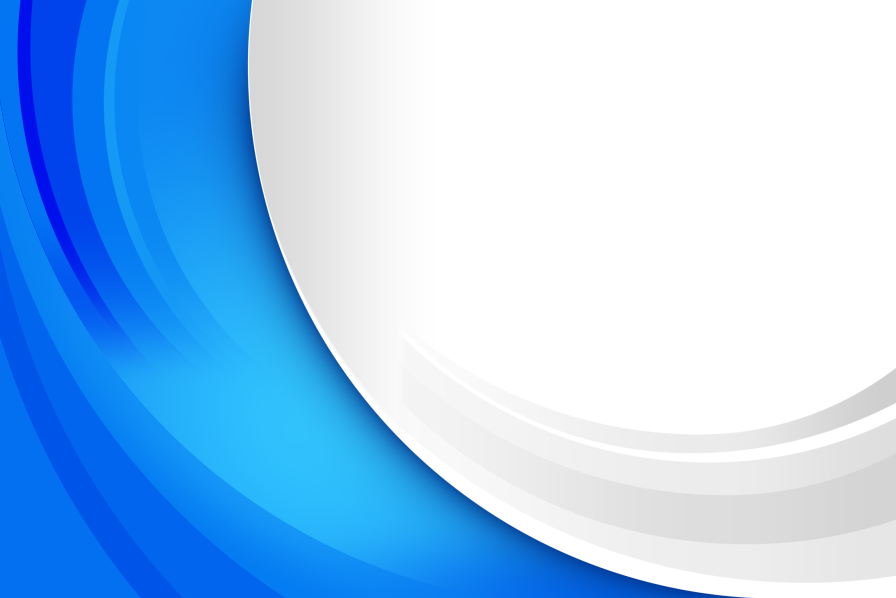
This background is drawn by a Shadertoy shader. Its source:

```glsl
// Blue swooshes beside a large white disc with soft grey ribbons.
// Every edge is a circular arc; layers are painted back to front,
// on a design grid that spans the canvas with y pointing down.

const vec2 GRID = vec2(768.0, 512.0);

const vec3 DEEP   = vec3(0.00, 0.06, 0.92);
const vec3 ROYAL  = vec3(0.00, 0.26, 0.92);
const vec3 COBALT = vec3(0.00, 0.38, 0.93);
const vec3 AZURE  = vec3(0.01, 0.46, 0.95);
const vec3 SKY    = vec3(0.08, 0.60, 0.96);
const vec3 CYAN   = vec3(0.20, 0.78, 1.00);
const vec3 SHADOW = vec3(0.00, 0.17, 0.50);

const vec2  GLOW_CENTER  = vec2(285.0, 345.0);
const float GLOW_RADIUS  = 330.0;
const vec2  PANEL_CENTER = vec2(668.4, 56.7);
const float PANEL_RADIUS = 455.9;
const float SHADOW_WIDTH = 17.0;
const float RIBBON_START = 342.0;

// Upper arcs, inner to outer: center xy, radius
const int UPPER_COUNT = 6;
const vec3 UPPER_ARC[UPPER_COUNT] = vec3[](
    vec3(418.0, 85.0, 300.0), vec3(393.0, 86.0, 295.0),
    vec3(389.0, 88.0, 300.0), vec3(362.0, 85.0, 300.0),
    vec3(436.0, 40.0, 410.0), vec3(405.0, 45.0, 390.0));
const vec3 UPPER_COLOR[UPPER_COUNT] = vec3[](
    vec3(0.04, 0.53, 0.95), SKY, AZURE, ROYAL, DEEP, AZURE);

// Lower arcs, inner to outer
const int LOWER_COUNT = 4;
const vec3 LOWER_ARC[LOWER_COUNT] = vec3[](
    vec3(506.0, 7.0, 512.0), vec3(562.0, 24.0, 582.0),
    vec3(600.0, 90.0, 612.0), vec3(608.0, 105.0, 635.0));
const vec3 LOWER_COLOR[LOWER_COUNT] = vec3[](
    vec3(0.02, 0.49, 0.95), COBALT, vec3(0.00, 0.32, 0.91), AZURE);

// Ribbon edges, top to bottom: lowest point xy, left and right radius
const int RIBBON_COUNT = 6;
const vec4 RIBBON_EDGE[RIBBON_COUNT] = vec4[](
    vec4(600.0, 372.0, 390.0, 276.0), vec4(592.0, 388.0, 340.0, 381.0),
    vec4(608.0, 396.0, 375.0, 356.0), vec4(622.0, 424.0, 400.0, 314.0),
    vec4(640.0, 466.0, 421.0, 400.0), vec4(690.0, 499.0, 517.0, 510.0));
// Grey below each edge: at the left, middle and right
const vec3 RIBBON_GREY[RIBBON_COUNT] = vec3[](
    vec3(0.985, 0.92, 0.81), vec3(1.0), vec3(0.965, 0.925, 0.87),
    vec3(0.955, 0.865, 0.83), vec3(0.975, 0.93, 0.90), vec3(1.0));

// Coverage of the area outside a boundary, one canvas pixel soft
float outside(float dist) {
    float soft = 0.75 * GRID.y / iResolution.y;
    return smoothstep(-soft, soft, dist);
}

float arcDistance(vec2 p, vec3 arc) {
    return length(p - arc.xy) - arc.z;
}

vec3 blueBackdrop(vec2 p) {
    // Glow, dimmed toward the bottom edge
    float glow = 1.0 - smoothstep(0.0, 1.0, length(p - GLOW_CENTER) / GLOW_RADIUS);
    vec3 color = mix(vec3(0.05, 0.53, 0.95), CYAN, glow);
    float foot = smoothstep(440.0, 512.0, p.y) * smoothstep(180.0, 520.0, p.x);
    color = mix(color, COBALT, 0.8 * foot);

    // Lower sweep, melting into the glow along its inner edge
    for (int i = 0; i < LOWER_COUNT; i++) {
        float d = arcDistance(p, LOWER_ARC[i]);
        float alpha = i == 0 ? mix(0.55, 1.0, smoothstep(0.0, 50.0, d)) : 0.85;
        color = mix(color, LOWER_COLOR[i], alpha * outside(d));
    }

    // Upper sweep, fading downward
    float fade = 1.0 - smoothstep(170.0, 330.0, p.y);
    fade *= 1.0 - outside(arcDistance(p, LOWER_ARC[0]));
    for (int i = 0; i < UPPER_COUNT; i++) {
        float alpha = fade * outside(arcDistance(p, UPPER_ARC[i]));
        color = mix(color, UPPER_COLOR[i], alpha);
    }
    return color;
}

vec3 whitePanel(vec2 p, float depth) {
    // Grey falloff from the left, with a white rim that widens downward
    float falloff = 1.0 - smoothstep(200.0, 385.0, p.x);
    float rim = mix(1.5, 9.0, smoothstep(150.0, 400.0, p.y));
    float body = smoothstep(rim * 0.4, rim, depth);
    float grey = 1.0 - 0.16 * falloff * body;

    // Ribbons
    float start = smoothstep(RIBBON_START - 4.0, RIBBON_START + 8.0, p.x);
    float along = clamp((p.x - RIBBON_START) / (GRID.x - RIBBON_START), 0.0, 1.0);
    for (int i = 0; i < RIBBON_COUNT; i++) {
        vec4 edge = RIBBON_EDGE[i];
        float radius = p.x < edge.x ? edge.z : edge.w;
        float d = arcDistance(p, vec3(edge.x, edge.y - radius, radius));
        vec3 tone = RIBBON_GREY[i];
        float shade = mix(tone.x, tone.y, smoothstep(0.0, 0.65, along));
        shade = mix(shade, tone.z, smoothstep(0.65, 1.0, along));
        grey = mix(grey, shade, start * outside(d));
    }
    return vec3(grey);
}

void mainImage(out vec4 fragColor, in vec2 fragCoord) {
    vec2 p = fragCoord / iResolution.xy * GRID;
    p.y = GRID.y - p.y;

    // The disc runs straight on to the right of its center
    vec2 q = p - PANEL_CENTER;
    float edge = length(vec2(min(q.x, 0.0), q.y)) - PANEL_RADIUS;

    vec3 color = blueBackdrop(p);
    float shadow = exp(-max(edge, 0.0) / SHADOW_WIDTH);
    color = mix(color, SHADOW, 0.75 * shadow * smoothstep(-60.0, 130.0, p.y));
    color = mix(whitePanel(p, -edge), color, outside(edge));
    fragColor = vec4(color, 1.0);
}
```
